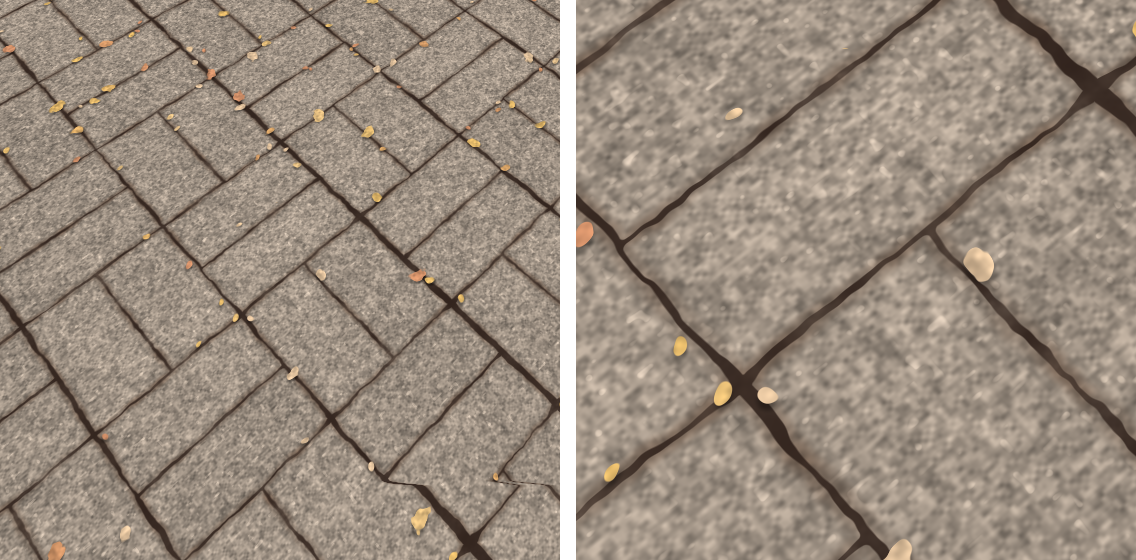
Left, the full canvas; right, a detail of the centre.
Reproduce this texture procedurally as a Shadertoy shader.

```glsl
// Basket-weave stone paving seen in perspective, with dark joints and scattered dry leaves.

#define STONE vec3(0.612, 0.562, 0.510)
#define SOIL vec3(0.43, 0.35, 0.29)
#define CREVICE vec3(0.19, 0.135, 0.11)
#define JOINT 0.008        // half width of a joint, in blocks
#define OPEN_JOINT 0.009   // extra half width of the open joints
#define GRAIN 0.72         // contrast of the stone grain
#define WOBBLE 0.016       // unevenness of the stone edges
#define LEAF_GRID 6.0      // possible leaves along a block
#define LEAF_MIN 0.020
#define LEAF_MAX 0.066

float hash(vec2 p) {
    vec3 q = fract(p.xyx * 0.1031);
    q += dot(q, q.yzx + 33.33);
    return fract((q.x + q.y) * q.z);
}

float noise(vec2 p) {
    vec2 i = floor(p), f = fract(p);
    f = f * f * (3.0 - 2.0 * f);
    return mix(mix(hash(i), hash(i + vec2(1, 0)), f.x),
               mix(hash(i + vec2(0, 1)), hash(i + vec2(1, 1)), f.x), f.y);
}

// Map the canvas to the ground; z is the relative distance from the viewer.
vec3 groundPoint(vec2 p) {
    mat3 view = mat3(0.1146, -0.2063, -0.08,
                     0.2773, 0.2367, 0.10,
                     0.4297, 0.4375, 1.0);
    vec3 g = inverse(view) * vec3(p, 1.0);
    return vec3(g.xy / g.z, 1.0 / g.z);
}

// One course is broken and displaced in the near right corner.
vec2 brokenCourse(vec2 p) {
    float slip = smoothstep(0.142, 0.132, p.y) * smoothstep(0.62, 0.76, p.x);
    return p - vec2(0.055 * slip, 0.0);
}

// Two stones per block, turned in alternate blocks: xy = stone id, z = depth inside its edge.
vec3 paving(vec2 q) {
    vec2 block = floor(q), f = fract(q);
    if (mod(block.x + block.y, 2.0) > 0.5) f = f.yx;
    float halfId = step(0.5, f.y);
    f.y -= 0.5 * halfId;
    vec2 d = abs(f - vec2(0.5, 0.25)) - vec2(0.5, 0.25) + 0.02;
    float edge = length(max(d, 0.0)) + min(max(d.x, d.y), 0.0) - 0.02;
    return vec3(block + vec2(0.0, 0.5 * halfId), -edge);
}

// Joints that have opened along two of the long courses.
float openJoint(vec2 q) {
    float middle = smoothstep(0.09, 0.02, abs(q.y - 1.0)) * smoothstep(-2.5, 0.5, q.x);
    float corner = smoothstep(0.09, 0.02, abs(q.y)) * smoothstep(1.4, 1.9, q.x);
    return middle + 1.5 * corner;
}

vec3 stoneColor(vec2 q, vec3 stone) {
    float grain = 0.2 * noise(q * 19.0) + 0.45 * noise(q * 46.0 + 7.0)
                + 0.45 * noise(q * 83.0 + 19.0) - 0.55;
    float stain = noise(q * 3.0 + 41.0) - 0.5;
    float tint = hash(stone.xy * 2.0 + 31.0) - 0.5;
    float shade = 1.0 + GRAIN * grain + 0.05 * stain + 0.05 * tint;
    shade += 0.2 * smoothstep(0.8, 0.95, noise(q * 38.0 + 87.0));
    shade *= mix(0.9, 1.0, smoothstep(0.0, 0.06, stone.z));
    return STONE * shade;
}

vec3 addLeaves(vec3 color, vec2 q, float distant, float px) {
    vec2 home = floor(q * LEAF_GRID);
    for (int j = -1; j <= 1; j++)
    for (int i = -1; i <= 1; i++) {
        vec2 id = home + vec2(i, j);
        vec2 center = (id + vec2(hash(id + 3.0), hash(id + 57.0))) / LEAF_GRID;
        // Leaves gather in joints and in the far part.
        float inJoint = smoothstep(0.06, 0.03, paving(center).z);
        float chance = mix(0.012, mix(0.18, 0.75, smoothstep(0.9, 1.4, distant)), inJoint);
        if (hash(id + 91.0) > chance) continue;

        float pick = hash(id + 133.0), turn = 6.2832 * hash(id + 171.0);
        float size = mix(LEAF_MIN, LEAF_MAX, pow(hash(id + 211.0), 1.8));
        mat2 rotation = mat2(cos(turn), -sin(turn), sin(turn), cos(turn));
        vec2 r = rotation * (q - center);
        r.y += 4.0 * r.x * r.x;
        float ragged = size * (0.75 + 0.5 * noise(q * 40.0 + id));
        float d = length(r * vec2(1.0, 1.5)) - ragged;
        vec2 s = rotation * (q - center - vec2(0.012, -0.008));
        float shadow = length(s * vec2(1.0, 1.5)) - size;
        color *= 1.0 - 0.3 * smoothstep(0.012 + px, -0.01, shadow);

        vec3 leaf = mix(vec3(0.80, 0.55, 0.40), vec3(0.86, 0.70, 0.40), smoothstep(0.2, 0.5, pick));
        leaf = mix(leaf, vec3(0.86, 0.74, 0.60), smoothstep(0.6, 0.85, pick));
        leaf *= 0.82 + 0.3 * noise(q * 55.0) + 0.08 * smoothstep(-0.02, 0.02, r.y);
        color = mix(color, leaf, smoothstep(px, -px, d));
    }
    return color;
}

void mainImage(out vec4 fragColor, in vec2 fragCoord) {
    vec2 p = fragCoord / iResolution.xy;
    vec3 ground = groundPoint(p);
    vec2 q = ground.xy, laid = groundPoint(brokenCourse(p)).xy;
    float px = 0.5 * length(fwidth(q));
    vec2 rough = vec2(noise(q * 9.0), noise(q * 9.0 + 73.0)) - 0.5;
    rough += 0.5 * vec2(noise(q * 31.0), noise(q * 31.0 + 29.0)) - 0.25;
    vec3 stone = paving(laid + WOBBLE * rough);

    // Joints: a dark crevice of uneven width between rims of packed soil.
    float course = smoothstep(0.06, 0.01, abs(laid.y - round(laid.y)));
    float gap = (JOINT + 0.004 * course) * (0.4 + 1.2 * noise(q * 7.0 + 11.0))
              + OPEN_JOINT * openJoint(laid);
    vec3 soil = SOIL * (0.75 + 0.5 * noise(q * 45.0));
    float rim = smoothstep(gap + 0.035, gap, stone.z) * (0.2 + 0.6 * noise(q * 12.0 + 5.0));
    float crevice = smoothstep(gap + px, gap - px, stone.z);
    crevice *= mix(0.55 + 0.4 * noise(q * 10.0 + 61.0), 1.0, 0.6 * course);

    vec3 color = mix(stoneColor(q, stone), soil, rim);
    color = mix(color, CREVICE, crevice);
    fragColor = vec4(addLeaves(color, q, ground.z, px), 1.0);
}
```
